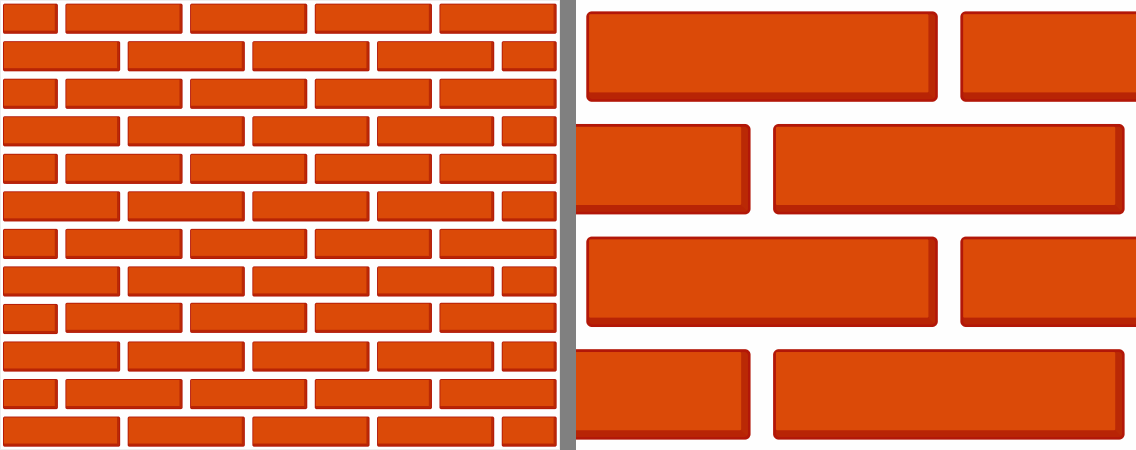
Left: the whole. Right: its middle third, enlarged.
This pattern is drawn by a WebGL 2 fragment shader. Its source:

```glsl
#version 300 es
precision highp float;

uniform vec2 u_resolution;
out vec4 outColor;

// Signed distance to the box from lo to hi with rounded corners
float roundedBox(vec2 p, vec2 lo, vec2 hi, float radius) {
    vec2 q = abs(p - 0.5 * (lo + hi)) - 0.5 * (hi - lo) + radius;
    return length(max(q, 0.0)) + min(max(q.x, q.y), 0.0) - radius;
}

// Antialiased coverage of the inside of a distance field
float coverage(float dist, float pixel) {
    return clamp(0.5 - dist / pixel, 0.0, 1.0);
}

void main() {
    // Wall units: 768 wide, 618 high, measured down from the top
    vec2 wall = vec2(768.0, 618.0);
    vec2 uv = gl_FragCoord.xy / u_resolution;
    vec2 p = vec2(uv.x, 1.0 - uv.y) * wall;
    float pixel = max(wall.x / u_resolution.x, wall.y / u_resolution.y);

    // Running bond: every other course moves by half a brick
    vec2 pitch = vec2(171.0, 51.55);
    float row = floor(p.y / pitch.y);
    float offset = mod(row, 2.0) < 0.5 ? 85.6 : 0.0;
    float column = floor((p.x - offset) / pitch.x);

    // Brick bounds, cut to half bricks at the wall ends
    vec2 lo = vec2(offset + column * pitch.x, row * pitch.y) + vec2(4.1, 5.0);
    vec2 hi = lo + vec2(160.7, 41.4);
    lo.x = max(lo.x, 4.1);
    hi.x = min(hi.x, 763.5);

    // One course has its full bricks laid slightly high
    float lift = row == 8.0 && column >= 0.0 ? 1.6 : 0.0;
    lo.y -= lift;
    hi.y -= lift;

    // White mortar with a faint rim at the wall edge
    vec2 edge = min(p, wall - p);
    float rim = coverage(min(edge.x, min(edge.y, p.y)) - 0.8, pixel);
    vec3 color = mix(vec3(0.995), vec3(0.88), rim);

    // Dark outline, then the shaded right and bottom sides, then the face
    vec3 outline = vec3(0.70, 0.09, 0.03);
    vec3 bottomSide = vec3(0.72, 0.14, 0.02);
    vec3 rightSide = vec3(0.73, 0.16, 0.02);
    vec3 face = vec3(0.86, 0.29, 0.03);

    float miter = coverage((hi.x - p.x) - (hi.y - p.y), pixel);
    vec3 side = mix(bottomSide, rightSide, miter);

    color = mix(color, outline, coverage(roundedBox(p, lo, hi, 2.6), pixel));
    color = mix(color, side, coverage(roundedBox(p, lo + 1.3, hi - 1.2, 1.6), pixel));
    color = mix(color, face, coverage(roundedBox(p, lo + 1.3, hi - 4.3, 0.6), pixel));

    outColor = vec4(color, 1.0);
}
```
